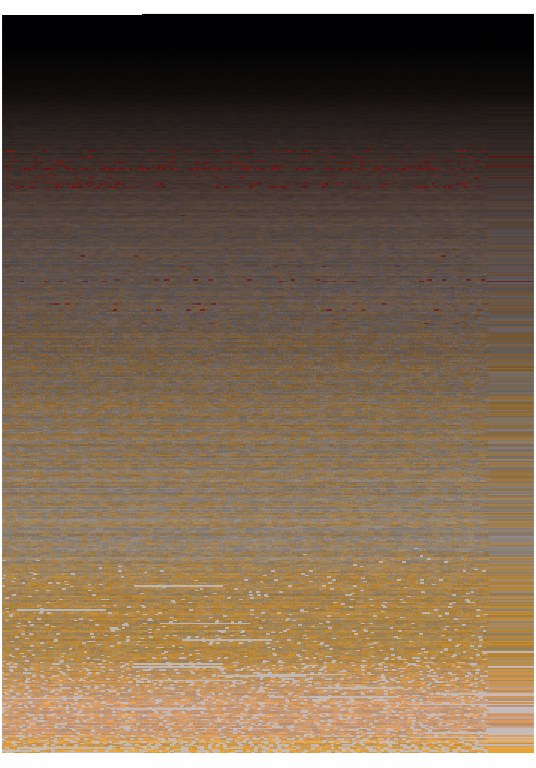
Reproduce this background procedurally as a Shadertoy shader.

```glsl
// Weathered dusk gradient of grainy horizontal streaks with a smeared right strip and white margin.
#define ROWS 512.0
#define COLS 358.0
#define FRAME_MIN vec2(0.004, 0.0195)
#define FRAME_MAX vec2(0.996, 0.982)
#define STRIP_X 0.913
#define BAND_COUNT 78.0
#define GRAIN_STRENGTH 0.85
#define RED vec3(0.46, 0.09, 0.07)
#define PALE vec3(0.77, 0.76, 0.79)
#define PAPER vec3(0.995)

float hash(vec2 p) {
    vec3 q = fract(vec3(p.xyx) * vec3(0.1031, 0.1030, 0.0973));
    q += dot(q, q.yzx + 33.33);
    return fract((q.x + q.y) * q.z);
}

// Soft bump centred on a height
float bump(float x, float centre, float width) {
    float d = (x - centre) / width;
    return exp(-d * d);
}

// Random dashes along each row, with a shifted start per row
float dashes(float x, float row, float count, float seed) {
    float shift = hash(vec2(row, seed)) * 7.0;
    return hash(vec2(floor(x * count + shift), row + seed * 17.0));
}

// Average colour by depth, measured from the top
vec3 toneAt(float depth) {
    const int COUNT = 12;
    float stops[COUNT] = float[](0.06, 0.12, 0.18, 0.24, 0.29, 0.38,
                                 0.45, 0.54, 0.71, 0.76, 0.85, 0.92);
    vec3 tones[COUNT] = vec3[](
        vec3(0.005, 0.005, 0.01), vec3(0.07, 0.055, 0.05),
        vec3(0.19, 0.155, 0.14), vec3(0.27, 0.21, 0.19),
        vec3(0.34, 0.28, 0.25), vec3(0.39, 0.33, 0.295),
        vec3(0.44, 0.36, 0.28), vec3(0.52, 0.43, 0.32),
        vec3(0.59, 0.51, 0.41), vec3(0.65, 0.51, 0.30),
        vec3(0.69, 0.53, 0.28), vec3(0.81, 0.61, 0.44));
    vec3 tone = tones[0];
    for (int i = 1; i < COUNT; i++) {
        float blend = clamp((depth - stops[i - 1]) / (stops[i] - stops[i - 1]), 0.0, 1.0);
        tone = mix(tone, tones[i], blend);
    }
    return mix(tone, vec3(0.83, 0.61, 0.28), smoothstep(0.95, 0.975, depth));
}

// Coverage of the panel inside the margin, with soft edges
float frameMask(vec2 uv) {
    vec2 soft = 0.5 / iResolution.xy;
    vec2 top = FRAME_MAX - vec2(0.0, 0.0015 * step(uv.x, 0.265));
    vec2 inside = smoothstep(FRAME_MIN - soft, FRAME_MIN + soft, uv)
                * (1.0 - smoothstep(top - soft, top + soft, uv));
    return inside.x * inside.y;
}

void mainImage(out vec4 fragColor, in vec2 fragCoord) {
    vec2 uv = fragCoord / iResolution.xy;
    float depth = 1.0 - uv.y;
    float row = floor(uv.y * ROWS);
    float soft = 0.5 / iResolution.x;
    float strip = smoothstep(STRIP_X - soft, STRIP_X + soft, uv.x);

    // Grain and dashes become one flat value per row in the strip
    float x = min(uv.x, STRIP_X);
    float grain = hash(vec2(floor(x * COLS), row));
    float shortDash = dashes(x, row, 75.0, 1.0);
    float longDash = dashes(x, row, 7.0, 2.0);
    float rowValue = hash(vec2(row, 91.0));
    float weave = grain * 0.45 + shortDash * 0.25 + longDash * 0.15 + rowValue * 0.15;
    weave = mix(weave, rowValue, strip);

    // Regular wavering bands through the lower middle
    float waver = 0.5 * sin(uv.x * 43.0 + row * 0.3) + 0.4 * sin(uv.x * 97.0 + row);
    float bandZone = smoothstep(0.46, 0.56, depth) * (1.0 - smoothstep(0.72, 0.75, depth));
    weave += 0.13 * bandZone * sin(depth * BAND_COUNT * 6.28318 + waver * (1.0 - strip));

    // Grey against ochre, balanced around the average tone
    vec3 color = toneAt(depth);
    float ochre = smoothstep(0.44, 0.58, weave) - 0.5;
    float contrast = smoothstep(0.12, 0.55, depth) * GRAIN_STRENGTH;
    color += ochre * contrast * vec3(0.06, -0.05, -0.23);
    color *= 1.0 + 0.14 * (shortDash - 0.5) + 0.12 * (rowValue - 0.5);

    // Rust streaks, dense in one belt and sparse below
    float redChance = 0.36 * bump(depth, 0.225, 0.03) + 0.13 * bump(depth, 0.36, 0.09);
    float redNoise = mix(dashes(x, row, 110.0, 3.0), hash(vec2(row, 41.0)), 0.45);
    float red = smoothstep(1.0 - redChance, 1.08 - redChance, redNoise);
    color = mix(color, RED * (0.75 + 0.4 * grain), red * smoothstep(0.12, 0.2, depth) * 0.8);

    // Pale flecks and long highlights toward the bottom
    float paleChance = 0.06 * smoothstep(0.70, 0.82, depth)
                     + 0.11 * smoothstep(0.84, 0.88, depth)
                     + 0.24 * smoothstep(0.955, 0.98, depth);
    float fleck = step(1.0 - paleChance, dashes(x, row, 140.0, 4.0));
    float highlight = step(1.0 - 0.25 * paleChance, dashes(x, row, 6.0, 5.0));
    color = mix(color, PALE, max(fleck, highlight) * 0.8);

    fragColor = vec4(mix(PAPER, clamp(color, 0.0, 1.0), frameMask(uv)), 1.0);
}
```
